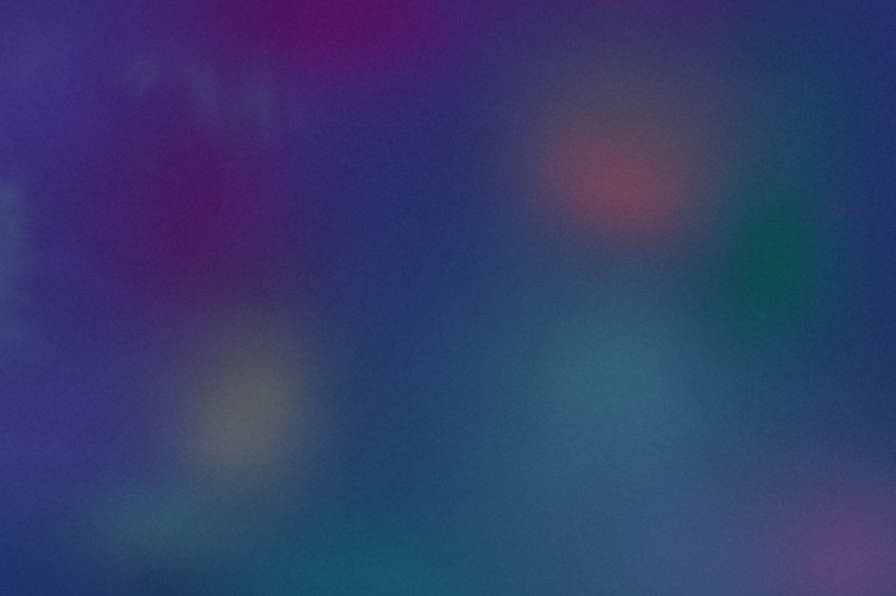
This background is drawn by a WebGL 2 fragment shader. Its source:

```glsl
#version 300 es
precision highp float;
// A dim nebula: soft elliptical glows of colour are laid over a navy ground.
// Layered, self-bending sines ripple their outlines and form the wisps;
// a faint fine grain covers everything.
uniform vec2 u_resolution;
out vec4 fragColor;

float hash(vec2 cell) {
  vec3 q = fract(vec3(cell.xyx) * 0.1031);
  q += dot(q, q.yzx + 33.33);
  return fract((q.x + q.y) * q.z);
}

// Smoothly interpolated random cells, 0 to 1
float grain(vec2 p) {
  vec2 cell = floor(p), f = fract(p);
  f = f * f * (3.0 - 2.0 * f);
  return mix(mix(hash(cell), hash(cell + vec2(1, 0)), f.x),
             mix(hash(cell + vec2(0, 1)), hash(cell + vec2(1, 1)), f.x), f.y);
}

// Layered sines, each octave turned and bent by itself, about -1 to 1
float clouds(vec2 p) {
  float sum = 0.0, amplitude = 0.55;
  for (int i = 0; i < 6; i++) {
    p = mat2(0.8, -0.6, 0.6, 0.8) * p * 1.75 + float(i) * 1.7;
    p += 0.55 * sin(p.yx * 0.9 + 0.8);
    sum += amplitude * sin(p.x) * cos(p.y);
    amplitude *= 0.56;
  }
  return sum;
}

// Bell-shaped falloff around a centre with separate x and y radii
float glow(vec2 p, vec2 centre, vec2 radius) {
  vec2 d = (p - centre) / radius;
  return exp(-dot(d, d));
}

void main() {
  // One unit is the canvas height; x is scaled to a 3:2 frame
  vec2 uv = gl_FragCoord.xy / u_resolution;
  vec2 p = uv * vec2(1.506, 1.0);
  float leftSide = 1.0 - smoothstep(0.3, 0.75, p.x);

  // Ripple the outlines of the glows
  vec2 w = p + 0.035 * vec2(clouds(p * 3.0 + 4.0), clouds(p * 3.0 + 9.0));

  // Ground: navy, violet at the top left
  vec3 color = mix(vec3(0.10, 0.24, 0.39), vec3(0.15, 0.17, 0.42), smoothstep(0.1, 0.9, w.y));
  color = mix(color, vec3(0.23, 0.17, 0.47), 0.9 * glow(w, vec2(0.05, 0.85), vec2(0.5, 0.55)));

  // Violet and magenta, upper left
  color = mix(color, vec3(0.29, 0.09, 0.38), 0.9 * glow(w, vec2(0.33, 0.64), vec2(0.17, 0.22)));
  color = mix(color, vec3(0.34, 0.06, 0.38), 0.9 * glow(w, vec2(0.56, 1.0), vec2(0.25, 0.15)));
  color = mix(color, vec3(0.27, 0.12, 0.42), 0.8 * glow(w, vec2(1.05, 1.03), vec2(0.3, 0.08)));

  // Indigo and blue, lower left
  color = mix(color, vec3(0.22, 0.20, 0.49), 0.8 * glow(w, vec2(0.08, 0.28), vec2(0.24, 0.2)));
  color = mix(color, vec3(0.12, 0.19, 0.42), 0.8 * glow(w, vec2(0.0, 0.0), vec2(0.2, 0.12)));

  // Teal along the bottom, steel blue right of the middle
  color = mix(color, vec3(0.07, 0.33, 0.41), 0.85 * glow(w, vec2(0.66, 0.02), vec2(0.3, 0.12)));
  color = mix(color, vec3(0.20, 0.39, 0.48), 0.95 * glow(w, vec2(1.03, 0.34), vec2(0.24, 0.25)));
  color = mix(color, vec3(0.21, 0.33, 0.48), 0.9 * glow(w, vec2(1.12, 0.06), vec2(0.27, 0.2)));
  color = mix(color, vec3(0.36, 0.27, 0.48), 0.95 * glow(w, vec2(1.43, 0.06), vec2(0.2, 0.17)));

  // Olive haze with a green foot
  color = mix(color, vec3(0.36, 0.38, 0.38), 0.9 * glow(w, vec2(0.41, 0.32), vec2(0.14, 0.17)));
  color = mix(color, vec3(0.21, 0.36, 0.44), 0.8 * glow(w, vec2(0.26, 0.13), vec2(0.14, 0.08)));

  // Deep green, then a rose core in a grey-brown haze
  color = mix(color, vec3(0.07, 0.25, 0.37), 0.8 * glow(w, vec2(1.33, 0.78), vec2(0.17, 0.24)));
  color = mix(color, vec3(0.31, 0.29, 0.37), 0.95 * glow(w, vec2(1.07, 0.76), vec2(0.2, 0.2)));
  color = mix(color, vec3(0.46, 0.27, 0.36), 0.85 * glow(w, vec2(1.03, 0.69), vec2(0.1, 0.09)));
  color = mix(color, vec3(0.04, 0.30, 0.31), 0.95 * glow(w, vec2(1.28, 0.56), vec2(0.11, 0.15)));

  // Pale wisps on the left, red flecks on the right edge
  float wisps = smoothstep(-0.35, 0.6, clouds(p * 3.2 + 2.0));
  float wispArea = glow(w, vec2(0.02, 0.62), vec2(0.2, 0.2)) + glow(w, vec2(0.23, 0.82), vec2(0.2, 0.09));
  color = mix(color, vec3(0.28, 0.41, 0.48), 0.85 * wisps * min(wispArea, 1.0));
  float flecks = smoothstep(0.1, 0.7, clouds(p * 5.0 + 6.0));
  color = mix(color, vec3(0.38, 0.15, 0.35), 0.8 * flecks * glow(w, vec2(1.5, 0.56), vec2(0.12, 0.3)));

  // Cloudy light and shade, stronger on the left, and grain
  color *= 1.0 + (0.05 + 0.05 * leftSide) * clouds(p * 4.0 + 13.0);
  color += 0.022 * (grain(p * 300.0) - 0.5);
  fragColor = vec4(color, 1.0);
}
```
